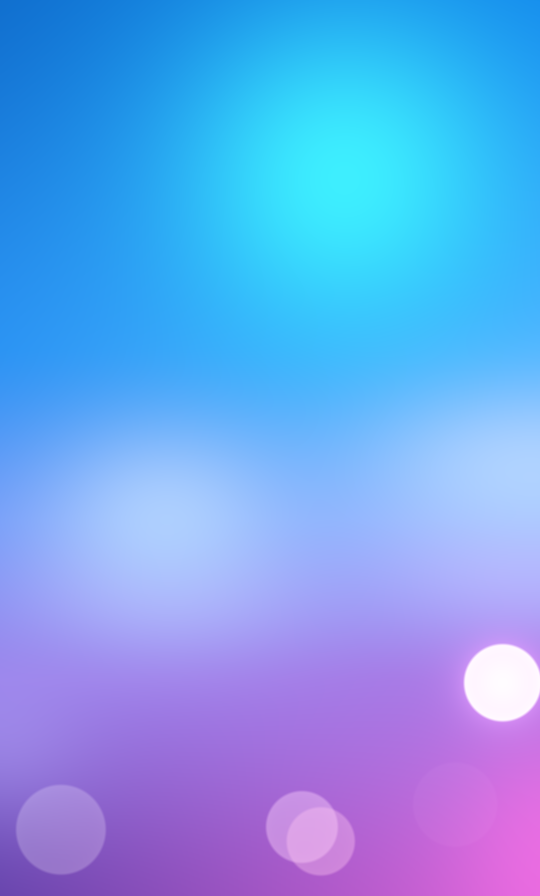
Reproduce this background procedurally as a Shadertoy shader.

```glsl
// Soft blue-to-violet sky with a cyan glow, pale mist and a few bokeh discs.
#define GLOW_CENTER vec2(0.384, 0.802)
#define GLOW_SIZE 0.118
#define GLOW_COLOR vec3(0.25, 0.96, 1.00)
#define HALO_COLOR vec3(0.14, 0.70, 1.00)
#define MIST_COLOR vec3(0.71, 0.84, 1.00)
#define LILAC_COLOR vec3(0.74, 0.70, 1.00)
#define PINK_COLOR vec3(0.97, 0.44, 0.90)
#define DISC_COUNT 5

// Gaussian falloff with a separate width on each axis
float glow(vec2 p, vec2 center, vec2 size) {
    vec2 d = (p - center) / size;
    return exp(-0.5 * dot(d, d));
}

// Vertical ramps for the left and right sides, blended across the width
vec3 skyGradient(vec2 p, float across) {
    const float stops[5] = float[5](0.0, 0.24, 0.42, 0.61, 1.0);
    const vec3 left[5] = vec3[5](
        vec3(0.41, 0.27, 0.68), vec3(0.59, 0.49, 0.91), vec3(0.44, 0.60, 0.97),
        vec3(0.17, 0.57, 0.95), vec3(0.06, 0.42, 0.80));
    const vec3 right[5] = vec3[5](
        vec3(0.87, 0.40, 0.86), vec3(0.68, 0.46, 0.89), vec3(0.56, 0.68, 1.00),
        vec3(0.31, 0.69, 1.00), vec3(0.07, 0.51, 0.91));
    vec3 color = mix(left[0], right[0], across);
    for (int i = 1; i < 5; i++) {
        float t = clamp((p.y - stops[i - 1]) / (stops[i] - stops[i - 1]), 0.0, 1.0);
        color = mix(color, mix(left[i], right[i], across), mix(t, smoothstep(0.0, 1.0, t), 0.4));
    }
    return color;
}

// Translucent disc with a soft rim; xy is the center, z the radius, w the opacity
vec3 addDisc(vec3 color, vec2 p, vec4 disc, vec3 tint) {
    float d = length(p - disc.xy) - disc.z;
    float edge = 0.0015 + 0.5 / iResolution.y;
    float fill = 1.0 - smoothstep(-edge, edge, d);
    float rim = 0.12 * exp(-abs(d) / 0.006);
    return mix(color, tint, fill * disc.w * (1.0 + rim));
}

void mainImage(out vec4 fragColor, in vec2 fragCoord) {
    vec2 p = fragCoord / iResolution.y;
    float across = fragCoord.x / iResolution.x;
    vec3 color = skyGradient(p, across);

    // Cyan light and its wide halo
    color = mix(color, HALO_COLOR, 0.60 * glow(p, GLOW_CENTER, vec2(0.20)));
    color = mix(color, GLOW_COLOR, 0.92 * glow(p, GLOW_CENTER, vec2(GLOW_SIZE)));

    // Pale mist on both sides, fading into lilac below
    color = mix(color, LILAC_COLOR, 0.55 * glow(p, vec2(0.19, 0.335), vec2(0.13, 0.055)));
    color = mix(color, LILAC_COLOR, 0.75 * glow(p, vec2(0.58, 0.365), vec2(0.12, 0.055)));
    color = mix(color, MIST_COLOR, 0.85 * glow(p, vec2(0.185, 0.42), vec2(0.095, 0.075)));
    color = mix(color, MIST_COLOR, 0.90 * glow(p, vec2(0.59, 0.475), vec2(0.135, 0.07)));

    // Violet and pink light near the ground
    color = mix(color, LILAC_COLOR, 0.30 * glow(p, vec2(0.0, 0.17), vec2(0.07, 0.06)));
    color = mix(color, PINK_COLOR, 0.55 * glow(p, vec2(0.61, 0.06), vec2(0.07, 0.09)));

    // Bokeh discs, the last one bright with a bloom around it
    const vec4 discs[DISC_COUNT] = vec4[DISC_COUNT](
        vec4(0.068, 0.074, 0.050, 0.24), vec4(0.508, 0.102, 0.047, 0.05),
        vec4(0.337, 0.077, 0.040, 0.38), vec4(0.358, 0.061, 0.038, 0.36),
        vec4(0.561, 0.238, 0.043, 0.97));
    const vec3 tints[DISC_COUNT] = vec3[DISC_COUNT](
        vec3(0.96, 0.92, 1.00), vec3(1.00, 0.75, 1.00),
        vec3(1.00, 0.84, 1.00), vec3(1.00, 0.78, 0.95),
        vec3(1.00, 0.95, 1.00));
    vec4 bright = discs[DISC_COUNT - 1];
    float bloom = exp(-max(length(p - bright.xy) - bright.z, 0.0) / 0.018);
    color = mix(color, vec3(0.90, 0.62, 1.00), 0.50 * bloom);
    for (int i = 0; i < DISC_COUNT; i++) {
        color = addDisc(color, p, discs[i], tints[i]);
    }
    color += 0.05 * glow(p, bright.xy, vec2(0.5 * bright.z));

    fragColor = vec4(clamp(color, 0.0, 1.0), 1.0);
}
```
